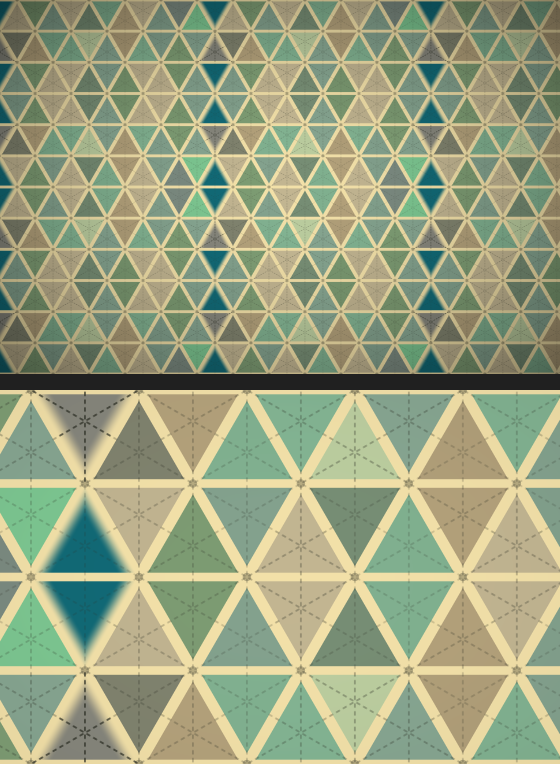
Top, the full canvas; bottom, a detail of the centre.
Write a Shadertoy shader that draws this pattern.

```glsl
// Mosaic of equilateral triangles in cream joints, twelve rows high, with
// dashed medians, soft-edged accent triangles and a vignette. Each pixel finds
// its triangle; colours repeat every 12 triangles and mirror every 3 rows.

const float ROWS = 12.0;            // rows over the canvas height
const float SIDE = 1.1547005;       // triangle side, in row heights
const float ACCENT_X = -2.086;      // accent column, from the canvas centre
const float BASE_JOINT = 0.046;     // half widths of the joints
const float SLANT_JOINT = 0.058;
const float ACCENT_BLUR = 0.18;     // fade at the slanted accent edges
const float MEDIAN_WIDTH = 0.010;
const float DASHES = 12.0;          // dashes per row height
const float MEDIAN_INK = 0.30;
const float NODE_RADIUS = 0.045;
const float TONE_WEAR = 0.035;
const float VIGNETTE = 0.215;
const vec3 CREAM = vec3(0.95, 0.88, 0.66);
const vec3 INK = vec3(0.17, 0.18, 0.14);

const vec3 PALETTE[12] = vec3[12](
    vec3(0.07, 0.42, 0.47),  // petrol accent
    vec3(0.53, 0.53, 0.49),  // grey accent
    vec3(0.49, 0.78, 0.57),  // bright green
    vec3(0.76, 0.71, 0.57),  // tan
    vec3(0.49, 0.61, 0.45),  // olive green
    vec3(0.51, 0.70, 0.57),  // mint
    vec3(0.52, 0.64, 0.56),  // sage
    vec3(0.70, 0.63, 0.48),  // brown
    vec3(0.47, 0.56, 0.46),  // dark green
    vec3(0.50, 0.51, 0.43),  // dark grey
    vec3(0.73, 0.80, 0.62),  // pale green
    vec3(0.49, 0.55, 0.51)); // slate

// Palette index of each triangle in the three row kinds.
const int SEQUENCE[36] = int[36](
    0, 3, 4, 6, 3, 8, 5, 7, 3, 6, 11, 2,
    1, 9, 7, 5, 5, 10, 6, 7, 5, 6, 4, 6,
    0, 6, 4, 3, 3, 8, 6, 4, 3, 3, 4, 6);

float hash(vec2 p) {
    return fract(sin(dot(p, vec2(127.1, 311.7))) * 43758.5453);
}

// Antialiased coverage where d is below zero.
float cover(float d, float px) {
    return clamp(0.5 - d / px, 0.0, 1.0);
}

// Dashed lines through the centroid, in three directions.
float dashedMedians(vec2 c, float px) {
    float ink = 0.0;
    for (int i = 0; i < 3; i++) {
        float angle = radians(30.0 + 60.0 * float(i));
        vec2 dir = vec2(cos(angle), sin(angle));
        float across = abs(c.x * dir.y - c.y * dir.x);
        float phase = abs(fract(dot(c, dir) * DASHES) - 0.5);
        float soft = DASHES * px;
        float dash = smoothstep(-soft, soft, 0.28 - phase);
        ink = max(ink, dash * cover(across - MEDIAN_WIDTH, px));
    }
    return ink;
}

void mainImage(out vec4 fragColor, in vec2 fragCoord) {
    float px = ROWS / iResolution.y;
    vec2 p = (fragCoord - 0.5 * iResolution.xy) * px;

    // Row, column and orientation of the triangle
    float row = floor(p.y);
    float fy = p.y - row;
    float halfSides = 2.0 * (p.x - ACCENT_X) / SIDE;
    float column = floor(halfSides);
    bool startsUp = mod(column + row, 2.0) < 0.5;
    if (halfSides - column > (startsUp ? 1.0 - fy : fy)) column += 1.0;
    bool pointsUp = mod(column + row, 2.0) < 0.5;

    // Local position: base at y = 0, apex at y = 1
    vec2 q = vec2((halfSides - column) * 0.5 * SIDE, pointsUp ? fy : 1.0 - fy);
    float slant = 0.5 * (1.0 - q.y) - 0.8660254 * abs(q.x);

    // Colour from the mirrored sequence
    float bandRow = mod(row, 6.0);
    float kind = min(bandRow, 5.0 - bandRow);
    float slot = mod(column, 12.0);
    int tint = SEQUENCE[int(kind) * 12 + int(slot)];
    bool accent = tint < 2;
    float wear = hash(vec2(slot, kind));
    vec3 fill = PALETTE[tint] * (1.0 + TONE_WEAR * (wear - 0.5));

    // Joints: crisp, or fading along the sides of an accent
    float inside = accent ? smoothstep(0.0, ACCENT_BLUR, slant)
                          : cover(SLANT_JOINT - slant, px);
    inside *= cover(BASE_JOINT - q.y, px);
    vec3 col = mix(CREAM, fill, inside);

    // Medians and nodes
    float strength = MEDIAN_INK * mix(0.55, 1.0, wear);
    if (tint == 1) strength = 0.7;
    if (tint == 3 || tint == 10) strength *= 1.25;
    col = mix(col, INK, strength * dashedMedians(q - vec2(0.0, 1.0 / 3.0), px));
    float node = min(length(q - vec2(0.0, 1.0)),
                     length(vec2(abs(q.x) - 0.5 * SIDE, q.y)));
    col = mix(col, INK, 0.3 * cover(node - NODE_RADIUS, px));

    // Vignette
    vec2 v = 2.0 * fragCoord / iResolution.xy - 1.0;
    col *= 1.0 - VIGNETTE * dot(v, v);
    fragColor = vec4(col, 1.0);
}
```
